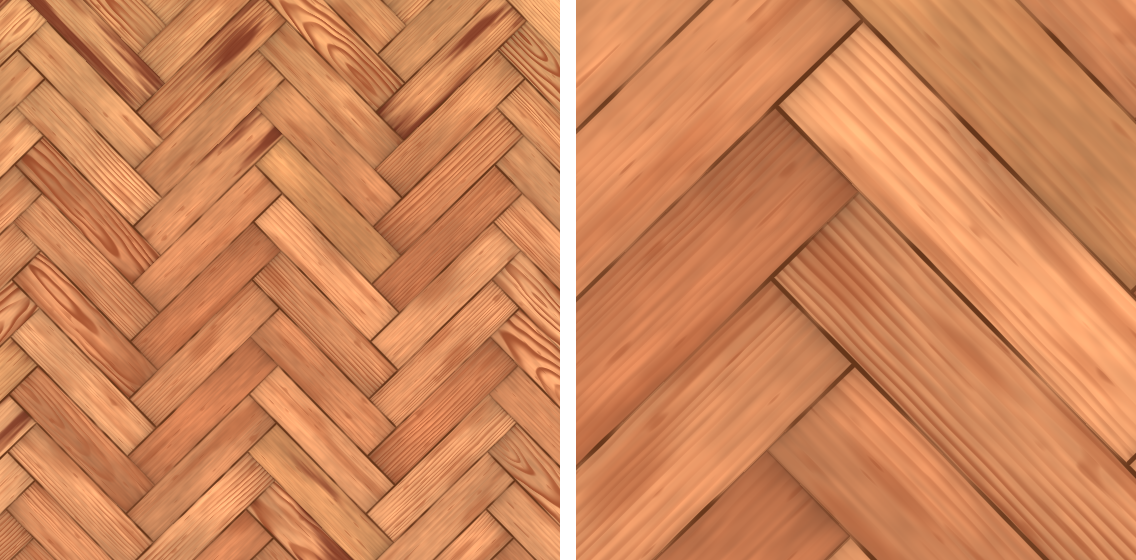
Left, the full canvas; right, a detail of the centre.
Give the GLSL for this texture, as a Shadertoy shader.

```glsl
// Worn pine parquet laid in a herringbone, with varied grain, stains and dark joints.

const float PLANK_WIDTH = 0.0725;            // in canvas heights
const float PLANK_RATIO = 4.18;              // plank length / plank width
const vec2  VALLEY      = vec2(0.290, 0.646); // a corner where two planks meet
const float LEAN        = 0.025;             // sideways drift of the columns
const float JOINT       = 0.014;             // half joint width, in plank widths
const float FIGURED     = 0.24;              // share of planks with arched grain
const float STAINED     = 0.13;              // share of planks with dark red streaks

const vec3 WOOD_DARK  = vec3(0.77, 0.475, 0.315);
const vec3 WOOD_LIGHT = vec3(0.96, 0.70, 0.490);
const vec3 WOOD_HONEY = vec3(0.90, 0.66, 0.42);
const vec3 WARM_TINT  = vec3(1.00, 0.94, 0.92);
const vec3 LATEWOOD   = vec3(0.65, 0.32, 0.18);
const vec3 STAIN      = vec3(0.46, 0.18, 0.11);
const vec3 JOINT_DARK = vec3(0.40, 0.21, 0.10);

float hash(vec2 p) {
    vec3 q = fract(vec3(p.xyx) * vec3(0.1031, 0.1030, 0.0973));
    q += dot(q, q.yzx + 33.33);
    return fract((q.x + q.y) * q.z);
}

float noise(vec2 p) {
    vec2 i = floor(p), f = fract(p);
    f = f * f * (3.0 - 2.0 * f);
    return mix(mix(hash(i), hash(i + vec2(1, 0)), f.x),
               mix(hash(i + vec2(0, 1)), hash(i + vec2(1, 1)), f.x), f.y);
}

// Finds the plank under p: returns its id, and sets (along, across) inside it.
vec2 herringbone(vec2 p, out vec2 local) {
    float n = PLANK_RATIO;
    float column = floor((p.x - p.y + 1.0) / (2.0 * n));
    float row = floor(p.y + column * n);
    float along = p.x - row - column * n;
    if (along >= 0.0 && along <= n) {            // rising plank
        local = vec2(along, p.y + column * n - row);
        return vec2(2.0 * column, row);
    }
    if (along < 0.0) column -= 1.0;              // falling plank
    float side = p.x - (column + 1.0) * n;
    row = floor(side);
    local = vec2(p.y - row - 1.0 + (column + 1.0) * n, side - row);
    return vec2(2.0 * column + 1.0, row);
}

// Latewood strength of the growth rings, cut as long arches or near-straight lines.
float rings(vec2 q, vec2 id, vec2 seed) {
    bool arched = hash(id + 11.3) < FIGURED;
    float pick = hash(id + 23.7);
    vec2 heart = arched ? vec2(pick * PLANK_RATIO, mix(0.2, 0.8, hash(id + 31.1)))
                        : vec2(2.0, pick < 0.5 ? -0.9 : 1.9);
    float bend = noise(q * vec2(0.5, 1.3) + seed) - 0.5;
    float wobble = noise(q * vec2(2.2, 6.0) + seed) - 0.5;
    vec2 d = (q - heart) * vec2(arched ? 0.13 : 0.05, 1.0);
    float radius = length(d) + (arched ? 0.22 : 0.10) * bend
                 + (arched ? 0.045 : 0.018) * wobble;
    radius += 0.10 * noise(vec2(radius * 6.0, seed.x));   // uneven yearly growth
    float f = fract(radius * (arched ? 7.5 : mix(9.0, 14.0, pick)));
    float band = smoothstep(0.30, 0.78, f) * (1.0 - smoothstep(0.84, 1.0, f));
    float patchy = smoothstep(0.15, 0.80, noise(q * vec2(0.5, 3.0) + seed + 9.0));
    float vigour = hash(id + 47.9);
    float strength = arched ? 0.85 : mix(0.10, 0.60, vigour * vigour);
    return band * mix(0.25, 1.1, patchy) * strength;
}

vec3 plankColor(vec2 q, vec2 id, vec2 uv) {
    vec2 seed = 60.0 * vec2(hash(id + 3.1), hash(id + 7.7));
    float tone = hash(id + 53.3);
    vec3 wood = mix(WOOD_DARK, WOOD_LIGHT, 0.18 + 0.74 * tone);
    float honey = smoothstep(0.5, 1.0, uv.y) * 0.5;
    honey += 0.5 * step(0.94, hash(id + 61.9));
    wood = mix(wood, WOOD_HONEY, min(honey, 0.7));

    // Redder floor below the middle
    float warm = exp(-5.0 * dot(uv - vec2(0.55, 0.35), uv - vec2(0.55, 0.35)));
    wood *= mix(vec3(1.02), WARM_TINT, warm);

    // Cloudy tone, fine broken fibres and growth rings
    wood *= 0.86 + 0.28 * noise(q * vec2(0.7, 1.6) + seed);
    wood *= 0.95 + 0.10 * noise(q * vec2(1.6, 25.0) + seed);
    wood *= 0.96 + 0.08 * noise(q * vec2(5.0, 14.0) + seed);
    wood = mix(wood, LATEWOOD, rings(q, id, seed));

    // Dull red smudges and sparse dark flecks along the fibre
    float smudge = smoothstep(0.60, 0.95, noise(q * vec2(0.8, 4.5) + seed + 43.0));
    wood = mix(wood, LATEWOOD, 0.40 * smudge);
    float fleck = smoothstep(0.84, 0.98, noise(q * vec2(2.5, 17.0) + seed + 17.0));
    wood = mix(wood, LATEWOOD, 0.40 * fleck);

    // Long red streaks on a few planks
    float streak = noise(q * vec2(0.55, 2.6) + seed + 31.0);
    streak = 0.75 * streak + 0.25 * noise(q * vec2(1.2, 16.0) + seed);
    float stained = step(hash(id + 71.3), STAINED);
    return mix(wood, STAIN, 0.80 * stained * smoothstep(0.46, 0.78, streak));
}

void mainImage(out vec4 fragColor, in vec2 fragCoord) {
    vec2 uv = fragCoord / iResolution.y;
    vec2 p = uv - VALLEY;
    p.x -= LEAN * p.y;
    p = vec2(p.x + p.y, p.y - p.x) * inversesqrt(2.0) / PLANK_WIDTH;
    float pixel = 1.0 / (iResolution.y * PLANK_WIDTH);

    vec2 q;
    vec2 id = herringbone(p, q);
    vec3 color = plankColor(q, id, uv);

    // Soft grime towards the rim, strongest at the butt ends
    vec2 rim = min(q, vec2(PLANK_RATIO, 1.0) - q);
    float edge = min(rim.x, rim.y);
    color *= 1.0 - 0.10 * exp(-edge * 14.0) - 0.13 * exp(-rim.x * 4.0);

    // Uneven dark joint, nearly closed in places
    float wear = 0.6 * noise(p * 1.1 + 5.0) + 0.4 * noise(p * 4.0);
    float gap = JOINT * (0.5 + 1.1 * wear);
    float joint = 1.0 - smoothstep(gap - 0.5 * pixel, gap + pixel, edge);
    color = mix(color, JOINT_DARK, joint * mix(0.25, 1.0, smoothstep(0.2, 0.75, wear)));

    fragColor = vec4(color, 1.0);
}
```
